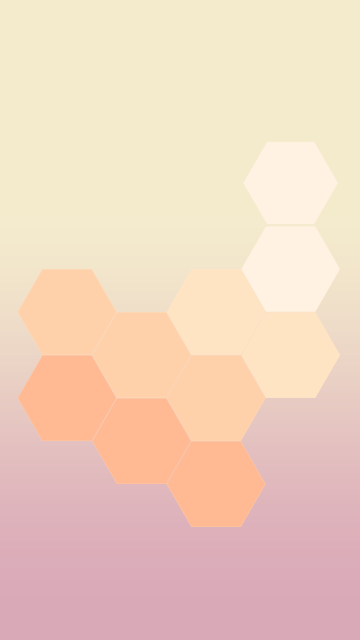
Reproduce this background procedurally as a Shadertoy shader.

```glsl
const vec3 CREAM = vec3(0.957, 0.922, 0.804);
const vec3 ROSE = vec3(0.855, 0.663, 0.722);
const vec3 CORAL = vec3(1.0, 0.727, 0.578);
const vec3 PEACH = vec3(1.0, 0.820, 0.670);
const vec3 APRICOT = vec3(1.0, 0.894, 0.768);
const vec3 IVORY = vec3(1.0, 0.950, 0.888);

const vec2 FIRST_CELL = vec2(0.1863, 0.4330);
const vec2 HALF_STEP = vec2(0.2070, 0.1195);
const float APOTHEM = 0.1191;

// Signed distance to a hexagon with a flat top
float hexagon(vec2 p, float apothem) {
    p = abs(p);
    return max(p.y, dot(p, vec2(0.8660254, 0.5))) - apothem;
}

float coverage(float dist, float pixel) {
    return clamp(0.5 - dist / pixel, 0.0, 1.0);
}

vec3 backdrop(float height) {
    return mix(ROSE, CREAM, smoothstep(0.036, 0.70, height));
}

vec3 cellColor(int shade) {
    return shade == 0 ? CORAL : shade == 1 ? PEACH : shade == 2 ? APRICOT : IVORY;
}

// Fill with a faint pale rim
vec3 paintCell(vec3 under, vec3 fill, float dist, float pixel) {
    float rim = smoothstep(-0.003, 0.0, dist);
    vec3 tint = mix(fill, APRICOT, 0.3 * rim);
    return mix(under, tint, coverage(dist, pixel));
}

void mainImage(out vec4 fragColor, in vec2 fragCoord) {
    vec2 uv = fragCoord / iResolution.x;
    float pixel = 1.0 / iResolution.x;
    vec3 color = backdrop(fragCoord.y / iResolution.y);

    // Staggered columns, each filled upwards from its lowest cell
    for (int column = 0; column < 4; column++) {
        bool lastColumn = column == 3;
        int base = lastColumn ? 3 : 2 - column;
        int count = column < 2 ? 2 : 3;
        for (int row = 0; row < count; row++) {
            vec2 center = FIRST_CELL + HALF_STEP * vec2(column, base + 2 * row);
            int shade = min(row + (lastColumn ? 2 : 0), 3);
            // The topmost cell is slightly smaller
            float apothem = lastColumn && row == 2 ? 0.1143 : APOTHEM;
            float dist = hexagon(uv - center, apothem);
            color = paintCell(color, cellColor(shade), dist, pixel);
        }
    }

    fragColor = vec4(color, 1.0);
}
```
